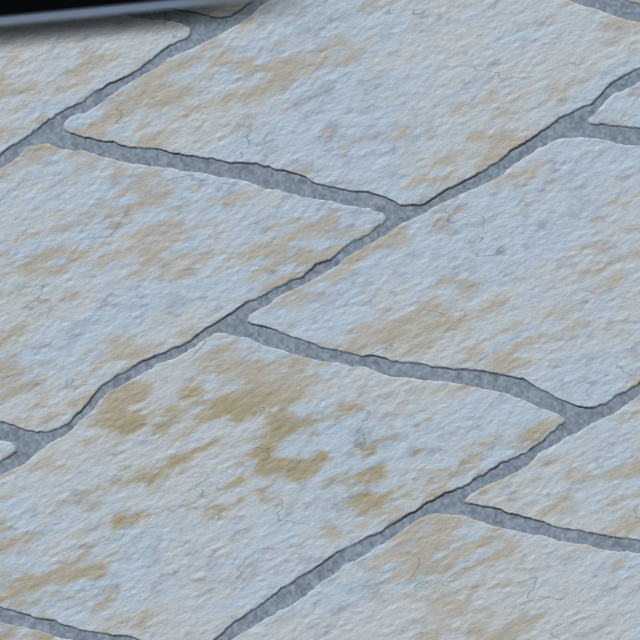
A Shadertoy shader for this texture:

```glsl
float hash(vec2 p) {
    return fract(sin(dot(p, vec2(127.1, 311.7))) * 43758.5453);
}

float noise(vec2 p) {
    vec2 i = floor(p), f = fract(p);
    f = f * f * (3.0 - 2.0 * f);
    float low = mix(hash(i), hash(i + vec2(1, 0)), f.x);
    float high = mix(hash(i + vec2(0, 1)), hash(i + vec2(1, 1)), f.x);
    return mix(low, high, f.y);
}

float fbm(vec2 p) {
    float sum = 0.0, amp = 0.533;
    for (int i = 0; i < 4; i++) {
        sum += amp * noise(p);
        p = mat2(1.6, 1.2, -1.2, 1.6) * p + 17.3;
        amp *= 0.5;
    }
    return sum;
}

float smoothMin(float a, float b, float k) {
    float h = max(k - abs(a - b), 0.0) / k;
    return min(a, b) - h * h * k * 0.25;
}

// Coordinates along and across the cleavage of the stone
vec2 grainSpace(vec2 p, vec2 scale) {
    return vec2(dot(p, vec2(0.91, 0.41)), dot(p, vec2(-0.41, 0.91))) * scale;
}

// Signed distance to the joints of skewed, staggered slabs; positive on stone
float slabDistance(vec2 p, float courseHeight, float slabLength) {
    p += 0.055 * (vec2(fbm(p * 4.0), fbm(p * 4.0 + 9.0)) - 0.5);
    p += 0.011 * (vec2(fbm(p * 38.0), fbm(p * 38.0 + 5.0)) - 0.5);

    float course = (p.y - 0.6 * p.x + 0.2) / courseHeight;
    float row = floor(course), inRow = fract(course);
    float courseGap = min(inRow, 1.0 - inRow) * courseHeight / 1.166;

    // Slabs get shorter with distance from the viewer
    float depth = p.y + 0.2 * p.x;
    float along = (depth + 0.2 * depth * depth - 0.06) / slabLength + 0.5 * mod(row, 2.0);
    float nearest = floor(along + 0.5), crossGap = 1.0;
    for (int i = -1; i <= 1; i++) {
        float k = nearest + float(i);
        float shift = 0.12 * (hash(vec2(k, row)) - 0.5);
        float tilt = 0.25 * (hash(vec2(row, k + 7.0)) - 0.5) * (inRow - 0.5);
        crossGap = min(crossGap, abs(along - k - shift - tilt));
    }
    crossGap *= slabLength / (1.02 + 0.4 * depth);
    float swell = 0.006 * (noise(p * 9.0 + 40.0) - 0.5);
    return smoothMin(courseGap - 0.0095, crossGap - 0.0125, 0.018) - swell;
}

float stoneMask(vec2 p) {
    return smoothstep(-0.0012, 0.0012, slabDistance(p, 0.48, 0.57));
}

// Height difference of a noise field, lit from the upper left
float relief(vec2 p, vec2 scale, vec2 toLight) {
    return fbm(grainSpace(p, scale)) - fbm(grainSpace(p + toLight, scale));
}

// Sparse hairlines along the contours of a noise field
float cracks(vec2 p) {
    float field = fbm(grainSpace(p, vec2(7.0, 18.0)) + 31.0);
    float line = 1.0 - smoothstep(0.002, 0.012, abs(field - 0.5));
    return line * smoothstep(0.6, 0.8, noise(p * 17.0 + 3.0));
}

vec3 stoneColor(vec2 p) {
    vec3 paleBlue = vec3(0.665, 0.728, 0.785);
    vec3 paleGrey = vec3(0.695, 0.728, 0.752);
    vec3 shadeBlue = vec3(0.59, 0.635, 0.69);
    vec3 sand = vec3(0.655, 0.635, 0.595);
    vec3 ochre = vec3(0.60, 0.56, 0.45);

    float cloud = fbm(grainSpace(p, vec2(5.0, 13.0)));
    float stain = fbm(grainSpace(p, vec2(6.0, 16.0)) + 52.0);
    float fleck = fbm(grainSpace(p, vec2(28.0, 70.0)) + 11.0);
    float mottle = fbm(grainSpace(p, vec2(55.0, 110.0)) + 73.0);
    float rust = smoothstep(0.6, 0.85, noise(p * 3.5 + 20.0));

    vec3 col = mix(paleBlue, paleGrey, smoothstep(0.3, 0.65, cloud + 0.4 * (fleck - 0.5)));
    float shaded = smoothstep(0.50, 0.74, 0.5 * mottle + 0.3 * fleck + 0.2 * (1.0 - cloud));
    col = mix(col, shadeBlue, 0.9 * shaded);
    float stained = smoothstep(0.47, 0.78, stain + 0.7 * (fleck - 0.5));
    col = mix(col, mix(sand, ochre, rust), 0.85 * stained);

    float light = 0.24 * relief(p, vec2(85.0, 165.0), vec2(-0.0018, 0.0026));
    light += 0.13 * relief(p, vec2(30.0, 70.0), vec2(-0.0025, 0.0035));
    return col * (1.0 + light) * (1.0 - 0.13 * cracks(p));
}

vec3 groutColor(vec2 p) {
    float speckle = 0.6 * noise(p * 240.0) + 0.4 * noise(p * 120.0 + 8.0);
    return vec3(0.49, 0.54, 0.595) * (1.0 + 0.38 * (speckle - 0.5));
}

// Dark object with a glossy rim, casting a soft shadow over the far corner
vec3 addDarkCorner(vec3 col, vec2 p) {
    float d = p.y - 0.1 * p.x - 0.968;
    float reach = 1.0 - smoothstep(0.25, 0.55, p.x);
    col *= 1.0 - 0.7 * reach * smoothstep(-0.055, -0.014, d);
    float rim = smoothstep(-0.014, -0.003, d);
    col = mix(col, vec3(0.42, 0.48, 0.55), rim * reach);
    return mix(col, vec3(0.03, 0.035, 0.05), smoothstep(0.001, 0.011, d) * reach);
}

void mainImage(out vec4 fragColor, in vec2 fragCoord) {
    vec2 p = fragCoord / iResolution.xy;
    vec2 toLight = vec2(-0.0016, 0.0030);
    float stone = stoneMask(p);
    float stoneTowardLight = stoneMask(p + toLight);

    // Upper walls shade the joint unevenly, lower walls catch the light
    float depth = mix(0.15, 0.6, noise(p * 22.0));
    vec3 grout = groutColor(p) * (1.0 - depth * stoneTowardLight);
    vec3 slab = stoneColor(p) * (1.0 + 0.06 * (1.0 - stoneTowardLight));
    vec3 col = mix(grout, slab, stone);
    float wall = stone * (1.0 - stoneMask(p - toLight * 0.5));
    col *= 1.0 - 0.4 * depth * wall;

    fragColor = vec4(addDarkCorner(col, p), 1.0);
}
```
